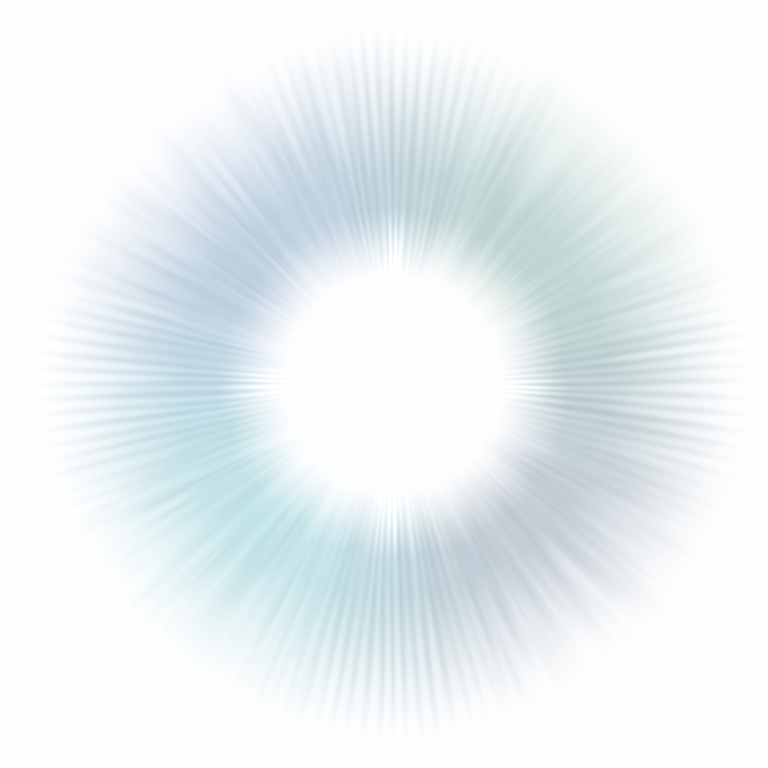
Give the GLSL for this background, as a Shadertoy shader.

```glsl
// Pale pastel burst: a soft four-tinted ring of fine rays around a white core.

const float TAU = 6.2831853;

float hash(vec2 n) {
    return fract(sin(dot(n, vec2(12.9898, 78.233))) * 43758.547);
}

// Centred noise in angle and radius; the angle joins up after 'count' cells.
float streakNoise(float turn, float count, float along) {
    vec2 x = vec2(turn * count, along);
    vec2 cell = floor(x);
    vec2 f = smoothstep(0.0, 1.0, x - cell);
    float left = mod(cell.x, count);
    float right = mod(cell.x + 1.0, count);
    float near = mix(hash(vec2(left, cell.y)), hash(vec2(right, cell.y)), f.x);
    float far = mix(hash(vec2(left, cell.y + 1.0)), hash(vec2(right, cell.y + 1.0)), f.x);
    return mix(near, far, f.y) - 0.5;
}

// Blends one tint per quadrant across both axes.
vec3 quadrantTint(vec2 dir) {
    vec2 side = smoothstep(-0.65, 0.65, dir);
    vec3 lower = mix(vec3(0.765, 0.892, 0.910), vec3(0.765, 0.805, 0.840), side.x);
    vec3 upper = mix(vec3(0.755, 0.820, 0.885), vec3(0.755, 0.842, 0.830), side.x);
    return mix(lower, upper, side.y);
}

void mainImage(out vec4 fragColor, in vec2 fragCoord) {
    vec2 p = fragCoord / iResolution.xy - vec2(0.512, 0.5);
    float radius = length(p);
    vec2 dir = p / max(radius, 0.0001);
    float angle = atan(p.y, p.x);
    float turn = angle / TAU + 0.5;

    // Rays are clearest along the horizontal and vertical axes.
    float axis = pow(abs(cos(2.0 * angle)), 4.0);
    float broad = streakNoise(turn, 70.0, radius * 5.0 + 3.0);
    float fine = streakNoise(turn, 230.0, radius * 9.0 + 31.0);
    float hair = streakNoise(turn, 410.0, radius * 12.0 + 67.0);
    float comb = 0.5 * cos(angle * 140.0 + 3.0 * broad);
    float rays = mix(0.2 * broad + 0.65 * fine + 0.4 * hair,
                     0.55 * comb + 0.45 * fine, axis);

    // The ring fades softly at both rims, with only a slight roughness.
    float inner = smoothstep(0.13, 0.245, radius + 0.014 * rays + 0.008 * broad);
    float outer = 1.0 - smoothstep(0.235, 0.475, radius - 0.022 * rays - 0.008 * broad);
    float ring = inner * outer;

    // Pale tinted ring with streaks of light and shade.
    vec3 white = vec3(0.996, 0.997, 1.0);
    vec3 color = mix(white, quadrantTint(dir), min(ring * 1.06, 1.0));
    float streakFade = smoothstep(0.15, 0.23, radius)
                     * (1.0 - smoothstep(0.30, 0.47, radius));
    color -= rays * (0.055 + 0.025 * axis) * streakFade;

    // Bright glints where the axes meet the core.
    float glint = pow(abs(cos(2.0 * angle)), 60.0)
                * smoothstep(0.13, 0.17, radius)
                * (1.0 - smoothstep(0.18, 0.24, radius));
    color += glint * 0.10 * (0.4 - rays);

    // Thin grey ray tips reaching past the rim.
    float tips = max(comb, 0.0) * axis
               * smoothstep(0.31, 0.38, radius)
               * (1.0 - smoothstep(0.39, 0.49, radius));
    color -= vec3(0.055, 0.045, 0.04) * tips;

    fragColor = vec4(clamp(color, 0.0, 1.0), 1.0);
}
```
